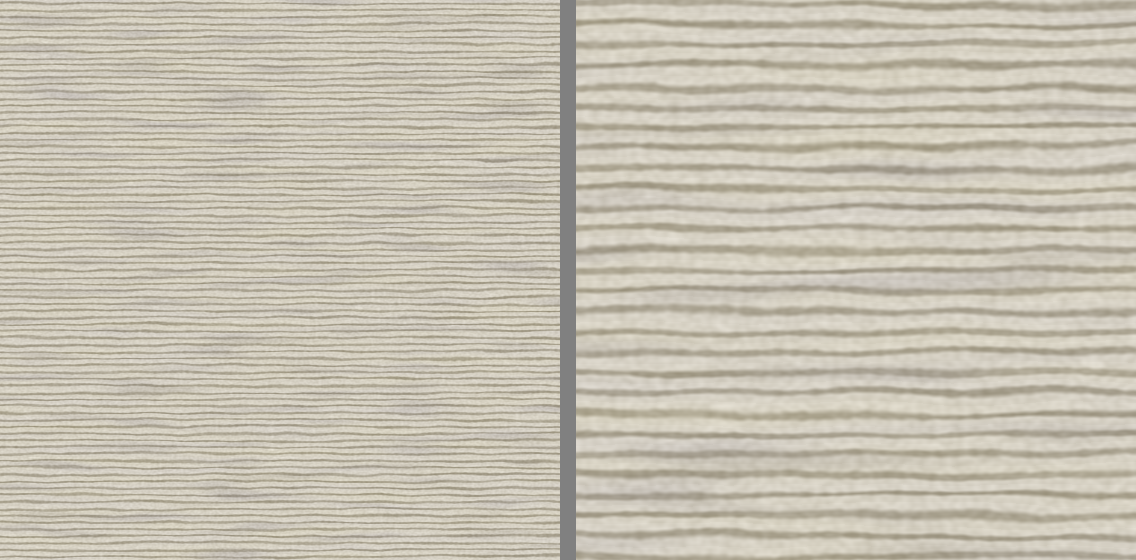
Left, the full canvas; right, a detail of the centre.
Reproduce this texture procedurally as a WebGL 2 fragment shader.

```glsl
#version 300 es
precision highp float;
// Pale ribbed weave: wavering horizontal cords parted by soft dark grooves.

#define ROWS 82.0
#define WAVER 0.42
#define GROOVE_CORE 0.035
#define GROOVE_EDGE 0.275
#define GROOVE_DEPTH 0.76
#define CORD_TONE 0.90
#define GRAIN 0.20
#define STREAK 0.22
#define FIBRE 0.14
#define SHADE_COLOR vec3(0.62, 0.59, 0.51)
#define LIGHT_COLOR vec3(0.87, 0.85, 0.80)

uniform vec2 u_resolution;
out vec4 fragColor;

// Integer hash giving a unit gradient direction per lattice point
vec2 gradientAt(vec2 cell) {
    uvec2 q = uvec2(ivec2(cell) + 32768);
    uint h = q.x * 1664525u ^ q.y * 1013904223u;
    h = (h ^ (h >> 15)) * 2246822519u;
    h = (h ^ (h >> 13)) * 3266489917u;
    h ^= h >> 16;
    float angle = float(h & 65535u) * (6.2831853 / 65536.0);
    return vec2(cos(angle), sin(angle));
}

float gradientNoise(vec2 p) {
    vec2 cell = floor(p), f = p - cell;
    vec2 s = f * f * f * (f * (f * 6.0 - 15.0) + 10.0);
    float a = dot(gradientAt(cell), f);
    float b = dot(gradientAt(cell + vec2(1, 0)), f - vec2(1, 0));
    float c = dot(gradientAt(cell + vec2(0, 1)), f - vec2(0, 1));
    float d = dot(gradientAt(cell + vec2(1, 1)), f - vec2(1, 1));
    return mix(mix(a, b, s.x), mix(c, d, s.x), s.y);
}

// Row coordinate, bent so that cords wander and vary in thickness
float rowCoordinate(vec2 uv) {
    float v = uv.y * ROWS;
    float slow = gradientNoise(vec2(uv.x * 3.0, v * 0.47));
    float quick = gradientNoise(vec2(uv.x * 17.0 + 9.0, v * 0.61 + 40.0));
    return v + WAVER * (slow + 0.65 * quick);
}

// 1 in the groove between two cords, 0 on the cord
float grooveMask(float x, float v) {
    float ragged = 0.07 * gradientNoise(vec2(x * 125.0, v * 1.3));
    float swell = 0.08 * gradientNoise(vec2(x * 9.0, floor(v) + 0.37));
    float dist = abs(fract(v) - 0.5) + ragged + swell;
    float pixel = 0.5 * ROWS / u_resolution.y;
    float edge = max(GROOVE_EDGE, GROOVE_CORE + pixel);
    return 1.0 - smoothstep(GROOVE_CORE, edge, dist);
}

void main() {
    vec2 uv = gl_FragCoord.xy / u_resolution.y;
    float v = rowCoordinate(uv);

    // Cord surface: fine grain, a rounded slope and long dull streaks
    float grain = gradientNoise(uv * vec2(190.0, 260.0))
                + 0.6 * gradientNoise(uv * vec2(70.0, 210.0) + 31.0);
    float streak = gradientNoise(vec2(uv.x * 6.0, v * 0.7 + 70.0));
    float slope = fract(v) - 0.5;
    float tone = CORD_TONE + GRAIN * grain + 0.06 * slope;
    float dull = smoothstep(0.02, 0.5, streak);
    tone -= STREAK * dull;

    // Grooves, deeper in some stretches than in others
    float groove = grooveMask(uv.x, v);
    float stretch = gradientNoise(vec2(uv.x * 8.0, floor(v) + 0.61));
    tone -= groove * GROOVE_DEPTH * (1.0 + 0.35 * stretch - 0.2 * dull);

    // Sparse pale fibres lying along the cords
    float fibre = smoothstep(0.3, 0.5, gradientNoise(uv * vec2(32.0, 150.0) + 13.0));
    fibre *= smoothstep(0.1, 0.4, gradientNoise(uv * vec2(7.0, 16.0) + 5.0));
    tone += FIBRE * fibre;

    // Colour ramp with warm grooves and cooler streaks
    vec3 color = mix(SHADE_COLOR, LIGHT_COLOR, clamp(tone, -0.12, 1.15));
    float warmth = 0.6 * gradientNoise(vec2(uv.x * 5.0, v * 0.8 + 120.0)) - 0.45 * dull;
    color += warmth * vec3(0.010, 0.008, -0.035);
    fragColor = vec4(clamp(color, 0.0, 1.0), 1.0);
}
```
